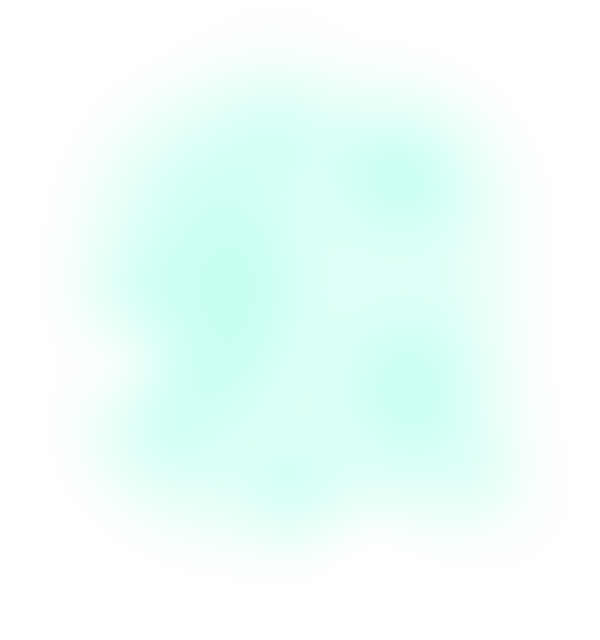
This background is drawn by a Shadertoy shader. Its source:

```glsl
// A soft mint cloud on white: one blurred rounded box forms the body,
// and elliptical Gaussian glows deepen its lobes or hollow out its rim.
// Lengths are in canvas heights, with the origin at the lower left.

#define ASPECT 0.9375
#define BODY_CENTRE vec2(0.471, 0.516)
#define BODY_HALF_SIZE vec2(0.310, 0.332)
#define BODY_CORNER 0.195
#define BODY_BLUR 0.108
#define BODY_DENSITY 0.48
#define PAPER vec3(0.998, 1.0, 1.0)
#define MINT vec3(0.78, 1.0, 0.945)

// Signed distance to a rounded box centred on the origin.
float roundedBox(vec2 p, vec2 halfSize, float corner) {
    vec2 q = abs(p) - halfSize + corner;
    return length(max(q, 0.0)) + min(max(q.x, q.y), 0.0) - corner;
}

// Elliptical Gaussian with a peak of one.
float glow(vec2 p, vec2 centre, vec2 radius) {
    vec2 q = (p - centre) / radius;
    return exp(-dot(q, q));
}

float cloudDensity(vec2 p) {
    // Broad body with a feathered rim
    float edge = roundedBox(p - BODY_CENTRE, BODY_HALF_SIZE, BODY_CORNER);
    float density = BODY_DENSITY * (1.0 - smoothstep(-BODY_BLUR, BODY_BLUR, edge));

    // Deep cores: left, upper right, lower right
    density += 0.48 * glow(p, vec2(0.371, 0.557), vec2(0.111, 0.169));
    density += 0.43 * glow(p, vec2(0.625, 0.720), vec2(0.104));
    density += 0.45 * glow(p, vec2(0.638, 0.395), vec2(0.111, 0.124));

    // Paler lobes along the left side
    density += 0.12 * glow(p, vec2(0.293, 0.700), vec2(0.090));
    density += 0.25 * glow(p, vec2(0.215, 0.557), vec2(0.098));
    density += 0.14 * glow(p, vec2(0.332, 0.414), vec2(0.090));
    density += 0.25 * glow(p, vec2(0.254, 0.323), vec2(0.104));

    // Paler lobes at the top, bottom and lower right
    density += 0.27 * glow(p, vec2(0.430, 0.818), vec2(0.104));
    density += 0.30 * glow(p, vec2(0.456, 0.229), vec2(0.085, 0.090));
    density += 0.25 * glow(p, vec2(0.755, 0.245), vec2(0.085));

    // Hollows in the left and bottom rims
    density -= 0.25 * glow(p, vec2(0.189, 0.431), vec2(0.072));
    density -= 0.12 * glow(p, vec2(0.579, 0.154), vec2(0.078));

    return clamp(density, 0.0, 1.0);
}

void mainImage(out vec4 fragColor, in vec2 fragCoord) {
    vec2 p = fragCoord / iResolution.xy * vec2(ASPECT, 1.0);
    fragColor = vec4(mix(PAPER, MINT, cloudDensity(p)), 1.0);
}
```
